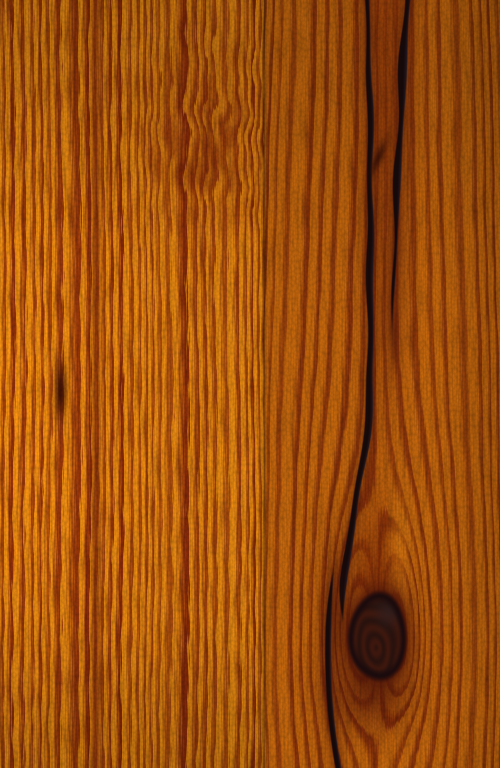
Write a Shadertoy shader that draws this texture.

```glsl
const float SEAM = 0.344;
const vec2 KNOT = vec2(0.492, 0.171);
const vec3 BURNT = vec3(0.30, 0.08, 0.03);
const vec3 UMBER = vec3(0.42, 0.13, 0.03);

vec2 hash2(vec2 p) {
    vec3 q = fract(p.xyx * vec3(0.1031, 0.1030, 0.0973));
    q += dot(q, q.yzx + 33.33);
    return fract((q.xx + q.yz) * q.zy);
}

// Distance to the nearest scattered cell point
float cellular(vec2 p) {
    vec2 cell = floor(p), f = fract(p);
    float nearest = 2.0;
    for (int j = -1; j <= 1; j++)
        for (int i = -1; i <= 1; i++) {
            vec2 o = vec2(i, j);
            vec2 d = o + hash2(cell + o) - f;
            nearest = min(nearest, dot(d, d));
        }
    return sqrt(nearest);
}

float glow(vec2 p, vec2 center, vec2 size) {
    vec2 d = (p - center) / size;
    return exp(-dot(d, d));
}

float wander(vec2 p) {
    return 0.0016 * sin(p.y * 7.0 + p.x * 9.0) + 0.0006 * sin(p.y * 19.0 + p.x * 31.0)
         + 0.0002 * sin(p.y * 53.0 + p.x * 80.0);
}

// Slow rise into late wood, then a sharper fall at the ring boundary
float ringLine(float phase, float start) {
    float w = clamp(fwidth(phase), 0.14, 0.5);
    float t = fract(phase);
    float strength = 0.65 + 0.35 * hash2(vec2(floor(phase), 3.0)).x;
    return strength * smoothstep(start, 0.8, t) * (1.0 - smoothstep(1.0 - w, 1.0, t));
}

float leftPhase(vec2 p) {
    float figure = glow(p, vec2(0.275, 0.83), vec2(0.075, 0.11));
    float x = p.x + wander(p);
    x += figure * (0.004 * sin(p.y * 62.0 + 2.0 * sin(p.x * 45.0)) + 0.002 * sin(p.y * 131.0 + p.x * 60.0));
    return 82.0 * x + 0.5 * sin(37.0 * x) + 0.3 * sin(91.0 * x + 1.0);
}

// Streamlines parted by the knot, stretched further above it than below
float rightPhase(vec2 p) {
    vec2 d = p - KNOT;
    d.x += 1.3 * wander(p);
    d.y *= d.y > 0.0 ? 0.33 : 0.45;
    float flow = d.x * (1.0 - 0.0044 / (dot(d, d) + 0.0012));
    return 64.0 * flow + 0.4 * sin(43.0 * flow) + 0.2 * sin(97.0 * flow);
}

vec3 paintCrack(vec3 col, float dist, float width, float halo, float px) {
    float d = abs(dist);
    col = mix(col, BURNT, 0.8 * halo * exp(-d / 0.007));
    float core = (1.0 - smoothstep(width - px, width + px, d)) * smoothstep(0.0, 1.5 * px, width);
    vec3 ink = mix(vec3(0.07, 0.03, 0.04), vec3(0.13, 0.10, 0.14), smoothstep(0.0, width + px, dist));
    return mix(col, ink, 0.95 * core);
}

vec3 paintKnot(vec3 col, vec2 p, float px) {
    vec2 d = (p - KNOT) / vec2(0.037, 0.056);
    float e = length(d) + 0.03 * sin(3.0 * atan(d.y, d.x) + 1.0);
    col = mix(col, BURNT, 0.9 * exp(-max(e - 1.0, 0.0) * 3.0));
    float rings = 0.5 + 0.5 * sin(length(d + vec2(0.05, 0.25)) * 17.0 + sin(d.x * 5.0 + d.y * 3.0));
    vec3 core = mix(vec3(0.16, 0.07, 0.05), vec3(0.24, 0.09, 0.05), rings);
    core = mix(core, vec3(0.18, 0.13, 0.14), 0.6 * glow(d, vec2(0.35, 0.55), vec2(0.4, 0.3)));
    core = mix(core, vec3(0.10, 0.04, 0.05), smoothstep(0.72, 0.95, e));
    return mix(col, core, 1.0 - smoothstep(0.92, 1.08 + px * 20.0, e));
}

void mainImage(out vec4 fragColor, in vec2 fragCoord) {
    vec2 p = fragCoord / iResolution.y;
    float px = 1.0 / iResolution.y;
    float fiber = cellular(p * vec2(330.0, 18.0)) - 0.5;
    float speckle = cellular(p * vec2(260.0, 200.0)) - 0.5;

    // Left board: golden, with dense dark rings
    float leftLine = ringLine(leftPhase(p) + 0.35 * fiber, 0.12 + 0.12 * sin(p.x * 46.0));
    vec3 left = mix(vec3(0.79, 0.47, 0.06), vec3(0.45, 0.13, 0.03), leftLine);
    left *= 1.0 + 0.10 * glow(p, vec2(0.0, 0.45), vec2(0.2, 0.35)) - 0.13 * smoothstep(0.65, 1.0, p.y);
    left *= 1.0 - 0.12 * smoothstep(0.25, 0.0, p.y);
    float figure = glow(p, vec2(0.27, 0.82), vec2(0.08, 0.11));
    left = mix(left, UMBER, figure * (0.2 + 0.5 * smoothstep(0.55, 0.1, cellular(p * vec2(40.0, 15.0)))));
    left = mix(left, UMBER, 0.6 * glow(p, vec2(0.125, p.y), vec2(0.006, 1.0)));
    left = mix(left, BURNT * 0.6, 0.85 * glow(p, vec2(0.079, 0.492), vec2(0.008, 0.035)));

    // Right board: redder, with thinner rings
    float rightLine = ringLine(rightPhase(p) + 0.15 * fiber, 0.40);
    vec3 right = mix(vec3(0.68, 0.355, 0.045), UMBER, 0.85 * rightLine);
    right *= 1.0 - 0.12 * smoothstep(0.55, 1.0, p.y) - 0.12 * smoothstep(0.55, 0.66, p.x);
    right = mix(right, vec3(0.46, 0.17, 0.025), 0.7 * glow(p, vec2(0.503, 0.90), vec2(0.03, 0.35)));
    right = mix(right, vec3(0.46, 0.16, 0.02), 0.7 * glow(p, vec2(0.490, 0.25), vec2(0.027, 0.09)));
    right = mix(right, BURNT, 0.6 * glow(p, vec2(0.480, 0.095), vec2(0.055, 0.05)));
    right = mix(right, BURNT, 0.5 * glow(p, vec2(0.435, 0.21), vec2(0.018, 0.09)));
    right = mix(right, vec3(0.76, 0.43, 0.06), 0.6 * glow(p, vec2(0.521, 0.29), vec2(0.012, 0.06)));

    // Join the boards and add fine fibers
    vec3 col = mix(left, right, smoothstep(SEAM - px, SEAM + px, p.x));
    col *= 1.0 - 0.35 * exp(-abs(p.x - SEAM) / 0.002);
    col *= 1.0 - 0.20 * fiber - 0.18 * speckle;

    // Knot, then the long crack with its lower strand, side crack and branch
    col = paintKnot(col, p, px);
    float bend = 1.0 - smoothstep(0.20, 0.50, p.y);
    float mainX = 0.482 - 0.036 * bend - 0.004 * smoothstep(0.85, 1.0, p.y) + 0.001 * sin(p.y * 47.0);
    float mainFade = smoothstep(0.17, 0.25, p.y);
    float width = 0.0042 - 0.0012 * smoothstep(0.6, 1.0, p.y) + 0.0007 * sin(p.y * 31.0);
    col = paintCrack(col, p.x - mainX, width * mainFade, mainFade, px);
    float lowerX = 0.427 + 0.6 * (p.y - 0.15) * (p.y - 0.15);
    float lowerFade = 1.0 - smoothstep(0.18, 0.29, p.y);
    col = paintCrack(col, p.x - lowerX, 0.0036 * lowerFade, lowerFade, px);
    float sideX = 0.510 + 0.020 * pow(clamp(p.y * 2.0 - 1.0, 0.0, 1.0), 1.5) + 0.001 * sin(p.y * 39.0);
    float sideWidth = smoothstep(0.48, 0.85, p.y) * (0.0045 + 0.0015 * sin(p.y * 42.0 + 1.0));
    col = paintCrack(col, p.x - sideX, sideWidth, smoothstep(0.46, 0.6, p.y), px);
    vec2 branch = p - vec2(0.493, 0.795);
    branch.x -= 0.4 * branch.y;
    col = mix(col, BURNT * 0.6, 0.8 * glow(branch, vec2(0.0), vec2(0.006, 0.022)));
    fragColor = vec4(clamp(col, 0.0, 1.0), 1.0);
}
```
